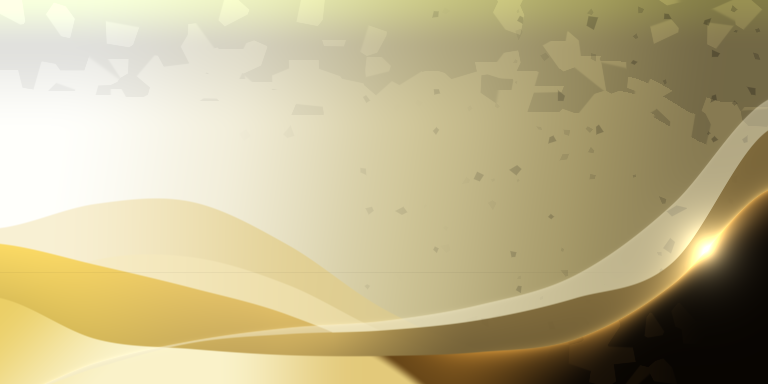
This background is drawn by a Shadertoy shader. Its source:

```glsl
float hash(vec2 p, float seed) {
    return fract(sin(dot(p, vec2(127.1, 311.7)) + seed * 74.7) * 4375.85);
}

// Smooth curve through nine heights spaced a quarter unit apart
float curve(float x, float h[9]) {
    float s = clamp(x * 4.0, 0.0, 7.999);
    int i = int(s);
    float t = s - float(i);
    float a = h[max(i - 1, 0)], b = h[i], c = h[i + 1], d = h[min(i + 2, 8)];
    return b + 0.5 * t * (c - a + t * (2.0 * a - 5.0 * b + 4.0 * c - d
        + t * (3.0 * (b - c) + d - a)));
}

// One below the edge height, zero above it
float below(float y, float edge, float soft) {
    return 1.0 - smoothstep(-soft, soft, y - edge);
}

// Angular cells switched on with the given probability
float brokenCells(vec2 p, float scale, float density, float seed) {
    vec2 q = p * scale, cell = floor(q);
    float sum = 0.0, total = 0.0;
    for (int j = -1; j <= 1; j++)
    for (int i = -1; i <= 1; i++) {
        vec2 id = cell + vec2(i, j);
        vec2 d = id + vec2(hash(id, seed), hash(id, seed + 1.0)) - q;
        float w = exp(-55.0 * dot(d, d));
        sum += w * step(hash(id, seed + 2.0), density);
        total += w;
    }
    return sum / max(total, 1e-30);
}

// Small irregular triangles, one at most in each grid square
float looseShards(vec2 p, float scale, float density, float seed) {
    vec2 q = p * scale, id = floor(q);
    vec2 d = fract(q) - 0.35 - 0.3 * vec2(hash(id, seed), hash(id, seed + 1.0));
    float size = mix(0.06, 0.19, hash(id, seed + 2.0));
    float turn = 6.283 * hash(id, seed + 3.0), edge = -1.0;
    for (int k = 0; k < 4; k++) {
        float a = turn + float(k) * 1.57 + 0.9 * hash(id, seed + 5.0 + float(k));
        edge = max(edge, dot(d, vec2(cos(a), sin(a))) - size * (0.5 + 0.5 * hash(id, float(k))));
    }
    return below(edge, 0.0, 0.02) * step(length(d), 0.32) * step(hash(id, seed + 4.0), density);
}

vec3 backdrop(vec2 p) {
    float x = p.x - 0.15 * (p.y - 0.5);
    vec3 c = mix(vec3(1.0, 1.0, 0.985), vec3(0.94, 0.92, 0.83), smoothstep(0.1, 0.75, x));
    c = mix(c, vec3(0.81, 0.77, 0.59), smoothstep(0.55, 1.15, x));
    c = mix(c, vec3(0.64, 0.59, 0.40), smoothstep(1.0, 1.6, x));
    c = mix(c, vec3(0.50, 0.45, 0.30), 0.8 * smoothstep(1.45, 1.85, x));
    c *= 1.0 - 0.08 * smoothstep(0.65, 0.9, p.y) * (1.0 - smoothstep(1.0, 1.6, x));
    return mix(c, c * vec3(1.08, 1.11, 1.0) + vec3(0.03, 0.04, 0.0), smoothstep(0.87, 1.02, p.y));
}

void mainImage(out vec4 fragColor, in vec2 fragCoord) {
    vec2 p = fragCoord / iResolution.y;
    p.x *= 2.0 * iResolution.y / iResolution.x;
    float x = p.x, y = p.y, soft = 0.003;

    // Heights of the flowing edges
    float hump = curve(x, float[9](0.406, 0.469, 0.474, 0.362, 0.195, 0.09, 0.06, 0.02, -0.02));
    float innerHump = curve(x, float[9](0.22, 0.323, 0.33, 0.258, 0.135, 0.05, 0.01, -0.02, -0.04));
    float ribbon = curve(x, float[9](0.365, 0.31, 0.25, 0.18, 0.065, -0.14, -0.4, -0.7, -1.0));
    float base = curve(x, float[9](0.224, 0.117, 0.091, 0.075, 0.073, 0.083, 0.117, 0.258, 0.505));
    float veilTop = curve(x, float[9](-0.04, 0.055, 0.112, 0.146, 0.164, 0.206, 0.284, 0.466, 0.74));
    float veilLow = curve(x, float[9](-0.04, 0.042, 0.107, 0.13, 0.14, 0.167, 0.224, 0.315, 0.66));
    float shadow = curve(x, float[9](-0.3, -0.3, -0.3, -0.3, -0.2, -0.05, 0.03, 0.24, 0.39));

    // Backdrop with a shattered upper edge
    vec3 col = backdrop(p);
    float right = smoothstep(0.9, 1.9, x);
    float density = smoothstep(0.68, 0.92, y + 0.12 * right * smoothstep(1.6, 1.9, x));
    float cells = brokenCells(p, 17.0, density * 0.85, 3.0);
    col *= 1.0 - cells * mix(0.045, 0.15, right);
    float loose = looseShards(p, 10.0, 0.2 + 0.3 * right, 8.0) * smoothstep(0.5, 1.2, x);
    loose = max(loose, 0.7 * looseShards(p + 0.37, 16.0, 0.25, 21.0) * right);
    col *= 1.0 - loose * mix(0.08, 0.24, right);

    // Pale golden humps
    float fade = 1.0 - smoothstep(0.75, 1.3, x);
    vec3 paleGold = mix(vec3(0.97, 0.93, 0.80), vec3(0.88, 0.80, 0.54), smoothstep(0.1, 0.9, x));
    col = mix(col, paleGold, below(y, hump, soft) * mix(0.3, 0.85, fade));
    col = mix(col, vec3(0.97, 0.92, 0.74), below(y, innerHump, soft) * 0.5 * fade);

    // Gold ribbon turning brown to the right
    float bandTop = max(ribbon, veilLow);
    vec3 gold = mix(vec3(0.93, 0.80, 0.34), vec3(0.82, 0.69, 0.36), smoothstep(0.0, 0.7, x));
    gold = mix(gold, vec3(0.46, 0.38, 0.21), smoothstep(0.7, 1.25, x));
    float depth = clamp((bandTop - y) / max(bandTop - base, 0.02), 0.0, 1.0);
    gold *= mix(1.06, 0.92, depth);
    col = mix(col, gold, below(y, bandTop, soft) * 0.93);

    // Cream floor on the left, dark hollow on the right
    vec3 cream = mix(vec3(0.92, 0.81, 0.40), vec3(0.98, 0.95, 0.79), smoothstep(0.0, 0.5, x + 0.22 - y));
    cream = mix(cream, vec3(0.89, 0.79, 0.48), smoothstep(0.55, 0.95, x));
    float under = max(base - y, 0.0);
    vec3 hollow = mix(vec3(0.40, 0.27, 0.09), vec3(0.06, 0.035, 0.012), smoothstep(1.15, 1.55, x));
    hollow += vec3(0.42, 0.30, 0.12) * exp(-under * 26.0) * smoothstep(1.0, 1.35, x);
    hollow = mix(hollow, vec3(0.03, 0.018, 0.005), below(y, shadow, 0.05) * smoothstep(1.3, 1.65, x));
    vec3 floorCol = mix(cream, hollow, smoothstep(-0.02, 0.02, y - ribbon) * smoothstep(0.82, 1.02, x));
    col = mix(col, floorCol, below(y, base, soft));
    float cracks = brokenCells(p, 19.0, 0.35, 31.0) * smoothstep(1.4, 1.55, x);
    col += vec3(0.05, 0.035, 0.015) * cracks * below(y, base, soft) * (1.0 - smoothstep(1.65, 1.85, x));

    // Translucent veil and its bright rims
    float veil = below(y, veilTop, soft) * (1.0 - below(y, veilLow, soft));
    col = mix(col, vec3(0.94, 0.91, 0.79), veil * mix(0.55, 0.42, right));
    col += vec3(0.25, 0.20, 0.10) * exp(-abs(y - base) * 110.0) * smoothstep(1.1, 1.7, x);
    col += 0.04 * exp(-abs(y - veilTop) * 220.0);
    col *= 1.0 - 0.05 * below(abs(y - 0.29), 0.001, 0.0015) * (1.0 - smoothstep(1.2, 1.8, x));

    // Flare with a streak along the rising edge
    vec2 f = p - vec2(1.84, 0.35);
    vec2 s = vec2(f.x * 0.75 + f.y * 0.66, f.y * 0.75 - f.x * 0.66);
    col += vec3(1.0, 0.92, 0.70) * 0.9 * exp(-length(f) * 22.0);
    col += vec3(0.95, 0.80, 0.50) * 0.55 * exp(-length(s * vec2(7.0, 38.0)));
    fragColor = vec4(clamp(col, 0.0, 1.0), 1.0);
}
```
